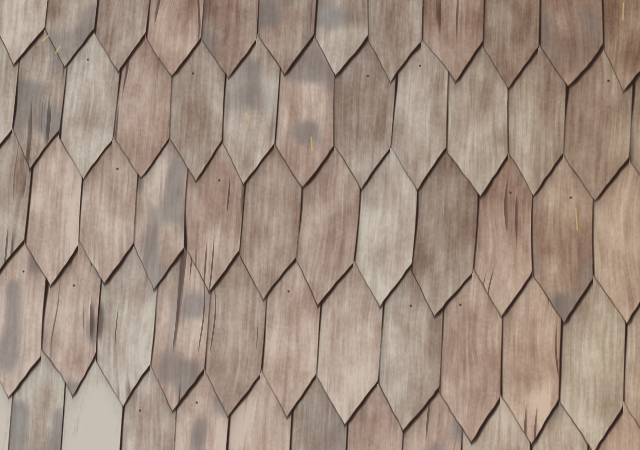
Write a Shadertoy shader that draws this texture.

```glsl
// Overlapping weathered wooden shingles with pointed ends, seen at a slight tilt.

const vec3 WOOD_DARK = vec3(0.49, 0.40, 0.35);
const vec3 WOOD_PALE = vec3(0.76, 0.725, 0.675);
const vec3 RED_TINT = vec3(1.02, 0.965, 0.955);
const vec3 GOLD_TINT = vec3(1.01, 0.975, 0.92);
const vec3 STAIN = vec3(0.43, 0.42, 0.42);
const vec3 GAP = vec3(0.19, 0.13, 0.11);
const vec3 STRAW = vec3(0.80, 0.70, 0.45);
const float POINT_DEPTH = 0.38;   // height of the pointed end, in rows
const float TILE_WIDTH = 0.125;   // mean tile width, in canvas heights
const float EDGE_SCALE = 0.138;   // rows to distance across a slanted edge

float hash(vec2 p) {
    vec3 q = fract(p.xyx * vec3(0.1031, 0.1030, 0.0973));
    q += dot(q, q.yzx + 33.33);
    return fract((q.x + q.y) * q.z);
}

float noise(vec2 p) {
    vec2 i = floor(p), f = fract(p);
    f = f * f * (3.0 - 2.0 * f);
    return mix(mix(hash(i), hash(i + vec2(1, 0)), f.x),
               mix(hash(i + vec2(0, 1)), hash(i + vec2(1, 1)), f.x), f.y);
}

float fbm(vec2 p) {
    float sum = 0.0, amp = 0.5;
    for (int i = 0; i < 4; i++) {
        sum += amp * noise(p);
        p = p * 2.03 + 17.1;
        amp *= 0.5;
    }
    return sum / 0.9375;
}

float quadraticRoot(float a, float b, float c) {
    return (-b + sqrt(max(b * b - 4.0 * a * c, 0.0))) / (2.0 * a);
}

// Canvas position (y downward) to column and row of the tilted lattice
vec2 lattice(vec2 p) {
    float row = quadraticRoot(0.00556, 0.224 + 0.0222 * p.x, 0.148 + 0.0333 * p.x - p.y);
    float col = quadraticRoot(0.0012, 0.111 + 0.0013 * row, 0.037 - 0.0222 * row - p.x);
    return vec2(col, row);
}

float segment(vec2 p, vec2 a, vec2 d) {
    p -= a;
    return length(p - d * clamp(dot(p, d) / dot(d, d), 0.0, 1.0));
}

// Grain, blotches, stains, cracks and a nail; t.x runs across, t.y up from the tip
vec3 woodColor(vec2 t, vec2 id, vec2 pos, float px) {
    vec2 seed = id * vec2(13.7, 29.3) + 200.0;
    float kind = hash(seed);
    float bend = 0.12 * noise(t * vec2(2.0, 2.5) + seed);
    float grain = fbm(vec2((t.x + bend) * 20.0, t.y * 2.6) + seed);
    float fibre = noise(vec2((t.x + bend) * 75.0, t.y * 9.0) + seed);
    float blotch = fbm(t * vec2(2.4, 3.2) + seed + 7.0);
    float speck = noise(pos * 190.0);

    // Paler toward the lower left, darker toward the upper middle
    float region = 0.34 * (pos.y - 0.5) - 0.22 * (pos.x - 0.7);
    float tone = 0.64 + region + 0.40 * (kind - 0.5) + 0.55 * (grain - 0.5)
               + 0.95 * (blotch - 0.5) + 0.14 * (fibre - 0.5) + 0.14 * (speck - 0.5);
    vec3 col = mix(WOOD_DARK, WOOD_PALE, clamp(tone, -0.35, 1.08));
    col *= mix(vec3(1), RED_TINT, smoothstep(0.3, 0.9, hash(seed + 3.0)));
    col *= mix(vec3(1), GOLD_TINT, smoothstep(0.8, 1.4, pos.x));

    float stained = step(0.72, hash(seed + 5.0)) * smoothstep(0.45, 0.85, noise(t * vec2(2.5, 3.5) + seed + 31.0));
    col = mix(col, STAIN, 0.5 * stained);
    float crack = smoothstep(0.80, 0.94, noise(vec2((t.x + bend) * 17.0, t.y * 1.6) + seed));
    col = mix(col, GAP, crack * mix(0.08, 0.5, step(0.78, hash(seed + 9.0))));

    vec2 nail = vec2(0.5 + 0.4 * (hash(seed + 11.0) - 0.5), 0.95 + 0.2 * kind);
    float nailDist = length((t - nail) * vec2(TILE_WIDTH, 0.26));
    float nailed = step(0.65, hash(seed + 13.0));
    return mix(col, GAP, 0.7 * nailed * (1.0 - smoothstep(0.0025 - px, 0.0025 + px, nailDist)));
}

// Lays one row of shingles, and the shadow it casts, over the colour behind it
vec3 layRow(vec3 behind, vec2 g, float row, vec2 pos, float px) {
    float q = g.x - 0.5 * mod(row, 2.0) + 0.5;
    q += 0.16 * (noise(vec2(q * 1.3, g.y * 0.9 + row * 17.0) + 60.0) - 0.5);
    vec2 id = vec2(floor(q), row);
    float f = fract(q);

    // Pointed lower end
    float tip = 0.5 + 0.14 * (hash(id + 41.0) - 0.5);
    float slope = f < tip ? (tip - f) / tip : (f - tip) / (1.0 - tip);
    float lowerEdge = row + 0.08 * (hash(id + 73.0) - 0.5) - POINT_DEPTH * slope;
    float d = (g.y - lowerEdge) * EDGE_SCALE + 0.002 * (noise(pos * 60.0) - 0.5);

    // Right side casts an uneven dark shadow, left side only a faint thin one
    float right = smoothstep(-0.06, 0.10, f - tip);
    float uneven = noise(pos * 14.0 + id * 3.7);
    float reach = mix(0.0012, 0.0045 + 0.0055 * uneven, right);
    float shade = 1.0 - smoothstep(reach * 0.45, reach + 1.6 * px, d);
    behind *= 1.0 - mix(0.12, 0.26, right) * exp(-max(d, 0.0) / 0.012);
    behind = mix(behind, GAP, shade * mix(0.25 + 0.5 * uneven, 0.97, right));

    // Gap along the upright sides, fading in and out
    vec3 wood = woodColor(vec2(f, row - g.y), id, pos, px);
    float s = (f < 0.5 ? f : f - 1.0) * TILE_WIDTH;
    float open = noise(vec2(id.x * 5.3, g.y * 2.5 + row * 9.0) + 90.0);
    float gapWidth = 0.001 + 0.0062 * open * open;
    float gap = smoothstep(-px, px, s) * (1.0 - smoothstep(gapWidth - px, gapWidth + 1.6 * px, s));
    wood *= 1.0 - 0.14 * smoothstep(-px, px, s) * exp(-max(s, 0.0) / 0.008);
    wood = mix(wood, GAP, gap * mix(0.6, 0.97, smoothstep(0.15, 0.5, open)));
    return mix(wood, behind, smoothstep(-px, px, d));
}

void mainImage(out vec4 fragColor, in vec2 fragCoord) {
    float px = 0.8 / iResolution.y;
    vec2 pos = vec2(fragCoord.x, iResolution.y - fragCoord.y) / iResolution.y;
    vec2 g = lattice(pos);

    // Upper rows overlap lower ones
    vec3 col = GAP;
    for (float k = 2.0; k >= -1.0; k--) col = layRow(col, g, ceil(g.y) + k, pos, px);

    // Scattered bits of straw
    for (float i = 0.0; i < 6.0; i++) {
        vec2 start = vec2(1.4 * hash(vec2(i, 3.1)), 0.55 * hash(vec2(i, 8.7)));
        vec2 along = vec2(0.02 * hash(vec2(i, 5.2)) - 0.015, 0.01 + 0.04 * hash(vec2(i, 6.4)));
        float dist = segment(pos, start, along);
        col = mix(col, STRAW, 0.8 * (1.0 - smoothstep(0.0016 - px, 0.0016 + px, dist)));
    }
    fragColor = vec4(clamp(col, 0.0, 1.0), 1.0);
}
```
